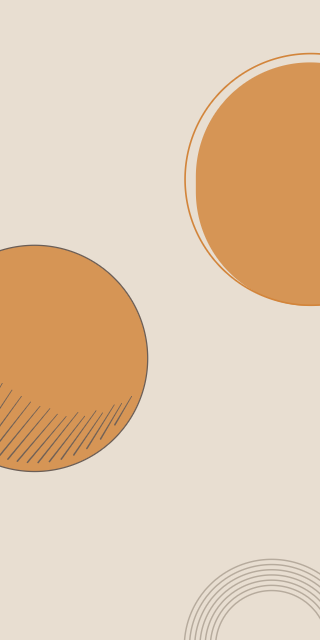
Give the GLSL for this background, as a Shadertoy shader.

```glsl
// Draws a beige abstract poster with two ochre discs, thin rings, slanted hatching and nested arcs.

const vec3 PAPER = vec3(0.91, 0.87, 0.82);
const vec3 OCHRE = vec3(0.84, 0.584, 0.333);
const vec3 RIM   = vec3(0.825, 0.52, 0.23);
const vec3 INK   = vec3(0.42, 0.37, 0.34);
const vec3 STONE = vec3(0.715, 0.67, 0.615);

float hash(float n) {
    n = fract(n * 0.1031);
    n *= n + 33.33;
    return fract(n * (n + n));
}

// Coverage of a shape from its signed distance
float fill(float d, float pixel) {
    return clamp(0.5 - d / pixel, 0.0, 1.0);
}

float circle(vec2 p, vec2 center, float radius) {
    return length(p - center) - radius;
}

// x: distance to the segment, y: position along it from a to b
vec2 segment(vec2 p, vec2 a, vec2 b) {
    vec2 ab = b - a;
    float t = clamp(dot(p - a, ab) / dot(ab, ab), 0.0, 1.0);
    return vec2(length(p - a - ab * t), t);
}

// Slanted strokes rising from an inner circle, tapering toward their tips
float hatching(vec2 p, vec2 center, float radius, float pixel) {
    float ink = 0.0;
    for (int i = 0; i < 15; i++) {
        float k = float(i);
        float footX = 0.359 - 0.0456 * k + 0.00094 * k * k;
        float dx = footX - center.x;
        vec2 foot = vec2(footX, center.y - sqrt(radius * radius - dx * dx));
        vec2 tip = vec2(0.411 - 0.0287 * k, 0.703 + 0.00161 * (k - 6.0) * (k - 6.0));
        tip += (hash(k + 3.0) - 0.5) * vec2(0.010, 0.018);
        vec2 stroke = segment(p, foot, tip);
        float halfWidth = mix(0.0024, 0.0012, stroke.y);
        ink = max(ink, fill(stroke.x - halfWidth, pixel));
    }
    return ink;
}

// Evenly spaced concentric rings
float nestedArcs(vec2 p, vec2 center, float outer, float gap, float pixel) {
    float ink = 0.0;
    for (int i = 0; i < 7; i++) {
        float d = abs(circle(p, center, outer - gap * float(i)));
        ink = max(ink, fill(d - 0.0023, pixel));
    }
    return ink;
}

void mainImage(out vec4 fragColor, in vec2 fragCoord) {
    // Canvas height spans two units
    float pixel = 2.0 / iResolution.y;
    vec2 p = fragCoord * pixel;
    vec3 color = PAPER;

    // Upper right: slightly elongated disc and its offset ring
    float disc = segment(p, vec2(0.969, 1.401), vec2(0.969, 1.448)).x - 0.357;
    float ring = abs(circle(p, vec2(0.9715, 1.4393), 0.3932));
    color = mix(color, OCHRE, fill(disc, pixel));
    color = mix(color, RIM, fill(ring - 0.0026, pixel));

    // Left: outlined disc with hatching
    vec2 center = vec2(0.108, 0.880);
    float sun = circle(p, center, 0.3535);
    color = mix(color, OCHRE, fill(sun, pixel));
    color = mix(color, INK, 0.95 * hatching(p, center, 0.3255, pixel));
    color = mix(color, INK, fill(abs(sun) - 0.0020, pixel));

    // Lower right: nested arcs
    float arcs = nestedArcs(p, vec2(0.849, -0.021), 0.273, 0.01625, pixel);
    color = mix(color, STONE, arcs);

    fragColor = vec4(color, 1.0);
}
```
